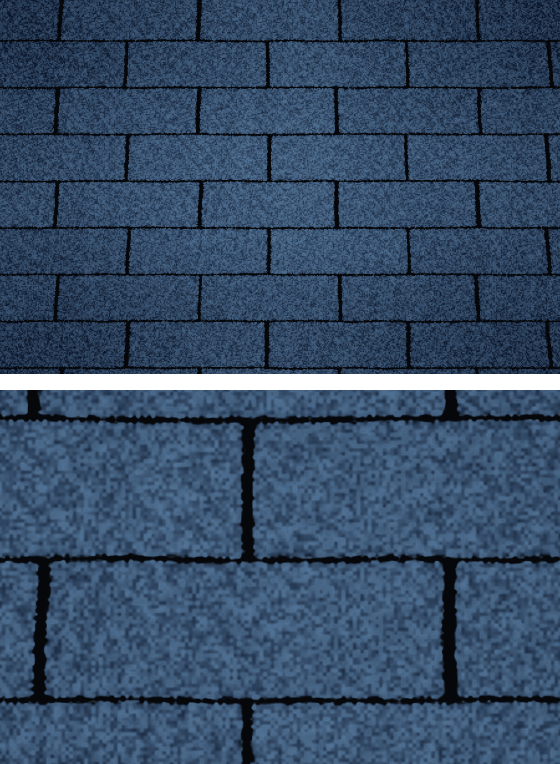
Top, the full canvas; bottom, a detail of the centre.
Write a Shadertoy shader that draws this texture.

```glsl
// Blue asphalt roof shingles: eight staggered courses of four tabs each, parted
// by black gaps. Each tab is a rounded box distance with a frayed edge, covered
// in wrapping granule noise and lit by a periodic glow, so the canvas tiles.

const float TAU = 6.28319;
const float COURSES = 8.0;
const float TABS = 4.0;
const float COURSE_PHASE = 0.125;
const float JOINT_PHASE = 0.4167;

const vec3 GAP_BLACK  = vec3(0.02, 0.027, 0.04);
const vec3 DEEP_SLATE = vec3(0.09, 0.15, 0.24);
const vec3 PALE_SLATE = vec3(0.29, 0.41, 0.54);

float hash(vec2 p) {
    return fract(sin(dot(p, vec2(12.9898, 78.233))) * 43758.5453);
}

// Value noise on a whole number of cells, wrapping at the canvas edges
float wrapNoise(vec2 uv, vec2 cells) {
    vec2 p = uv * cells;
    vec2 i = floor(p);
    vec2 f = smoothstep(0.0, 1.0, p - i);
    vec2 a = mod(i, cells);
    vec2 b = mod(i + 1.0, cells);
    return mix(mix(hash(a), hash(vec2(b.x, a.y)), f.x),
               mix(hash(vec2(a.x, b.y)), hash(b), f.x), f.y);
}

// Depth inside a rounded corner, from the insets to its two sides
float roundedInset(vec2 inset, float radius) {
    return radius - length(max(radius - inset, 0.0));
}

// x: depth inside the nearest tab in canvas heights, y: random value of the tab
vec2 shingle(vec2 uv, float aspect) {
    float down = (1.0 - uv.y) * COURSES + COURSE_PHASE;
    float course = mod(floor(down), COURSES);
    float along = fract(down);
    float stagger = JOINT_PHASE + 0.5 * mod(course, 2.0);
    float across = uv.x * TABS - stagger;

    // Joints splay outward down the roof, each a little out of place
    float joint = floor(across + 0.5);
    vec2 jointId = vec2(mod(joint, TABS), course);
    float jointX = fract((joint + stagger) / TABS);
    float lean = 0.06 * (jointX - 0.55) * (along - 0.5);
    float shift = 0.03 * (hash(jointId + 3.7) - 0.5);
    float offset = across - joint - lean - shift;
    float jointHalf = 0.0039 + 0.0022 * hash(jointId + 9.1);
    float courseHalf = 0.0025;

    vec2 inset = vec2(abs(offset) * aspect / TABS - jointHalf,
                      min(along, 1.0 - along) / COURSES - courseHalf);
    float tab = mod(joint - step(offset, 0.0), TABS);
    return vec2(roundedInset(inset, 0.005), hash(vec2(tab, course) + 5.3));
}

void mainImage(out vec4 fragColor, in vec2 fragCoord) {
    vec2 uv = fragCoord / iResolution.xy;
    float aspect = iResolution.x / iResolution.y;

    // Mineral granules at two sizes
    float fine = wrapNoise(uv, vec2(450.0, 300.0));
    float coarse = wrapNoise(uv, vec2(210.0, 140.0));
    float grain = 0.95 * (fine - 0.5) + 0.35 * (coarse - 0.5);

    // Tabs with slightly wavy, frayed edges
    vec2 wave = vec2(wrapNoise(uv, vec2(24.0, 16.0)),
                     wrapNoise(uv + 0.37, vec2(18.0, 16.0))) - 0.5;
    vec2 tab = shingle(uv + 0.003 * wave, aspect);
    float depth = tab.x + 0.0035 * grain;
    float softness = max(0.0013, 0.7 / iResolution.y);
    float cover = smoothstep(-softness, softness, depth);

    // Light pools in the middle and fades evenly to every edge
    float glow = -0.25 * (cos(TAU * uv.x) + cos(TAU * uv.y));
    float tone = 0.6 + 0.6 * glow + grain + 0.08 * (tab.y - 0.5);
    tone -= 0.22 * smoothstep(0.72, 0.95, fine);
    tone -= 0.2 * (1.0 - smoothstep(0.0, 0.01, tab.x));

    vec3 slate = mix(DEEP_SLATE, PALE_SLATE, clamp(tone, -0.3, 1.2));
    fragColor = vec4(mix(GAP_BLACK, slate, cover), 1.0);
}
```
